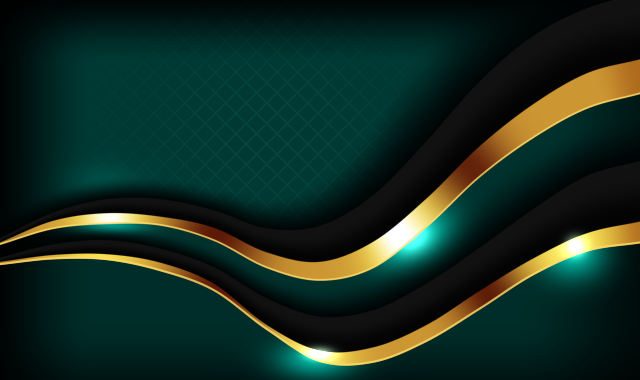
Reproduce this background procedurally as a Shadertoy shader.

```glsl
// Two black satin waves with polished gold hems sweep over a dark teal backdrop.
// Each edge is a smooth spline of heights; signed distances to the edges give
// layers, shadows and rims, while bumps along each hem give the metal its shine.

const float ASPECT = 1.684;      // design width in units of height
const int LAST = 12;             // index of the last spline knot

const vec3 TEAL   = vec3(0.0, 0.225, 0.205);
const vec3 NIGHT  = vec3(0.002, 0.010, 0.010);
const vec3 GLOW   = vec3(0.0, 0.78, 0.70);
const vec3 GOLD   = vec3(0.80, 0.59, 0.20);
const vec3 BRONZE = vec3(0.36, 0.10, 0.025);
const vec3 YELLOW = vec3(1.0, 0.93, 0.32);
const vec3 RIM    = vec3(1.0, 0.86, 0.42);

// Edge heights at equal steps from left to right
const float UPPER_CREST[13] = float[13](.373, .441, .476, .476, .447, .399, .406, .487, .629, .787, .906, .978, 1.018);
const float UPPER_HEM[13]   = float[13](.362, .419, .439, .430, .401, .336, .311, .364, .478, .616, .726, .807, .844);
const float UPPER_BASE[13]  = float[13](.355, .397, .410, .406, .366, .294, .261, .294, .401, .533, .636, .713, .752);
const float LOWER_CREST[13] = float[13](.322, .357, .368, .346, .298, .215, .167, .184, .254, .349, .450, .537, .577);
const float LOWER_HEM[13]   = float[13](.311, .329, .331, .309, .254, .145, .077, .086, .145, .235, .320, .386, .417);
const float LOWER_BASE[13]  = float[13](.303, .318, .316, .287, .235, .132, .048, .046, .101, .186, .276, .338, .360);

// Catmull-Rom spline with straight extrapolation at both ends
float splineHeight(float x, float k[13]) {
    float u = clamp(x / ASPECT, 0.0, 1.0) * float(LAST);
    int i = min(int(u), LAST - 1);
    float t = u - float(i);
    float b = k[i], c = k[i + 1];
    float a = i > 0 ? k[max(i - 1, 0)] : 2.0 * b - c;
    float d = i < LAST - 1 ? k[min(i + 2, LAST)] : 2.0 * c - b;
    return b + 0.5 * t * (c - a + t * (2.0 * a - 5.0 * b + 4.0 * c - d
             + t * (3.0 * (b - c) + d - a)));
}

// x: signed distance above the edge, y: position of the nearest point along x
vec2 edgeSpace(vec2 p, float k[13]) {
    float e = 0.008;
    float x = clamp(p.x, e, ASPECT - e);
    float slope = (splineHeight(x + e, k) - splineHeight(x - e, k)) / (2.0 * e);
    float rise = p.y - splineHeight(p.x, k);
    float n = 1.0 + slope * slope;
    return vec2(rise / sqrt(n), p.x + rise * slope / n);
}

float below(float d, float px) { return 1.0 - smoothstep(-px, px, d); }

float bump(float x, float center, float width) {
    float t = (x - center) / width;
    return exp(-t * t);
}

float spot(vec2 p, vec2 center, vec2 size) {
    vec2 q = (p - center) / size;
    return exp(-dot(q, q));
}

// Metal tone along a hem, with two dark folds and two bright ones
vec3 metal(float s, vec2 folds, vec2 shines, vec2 whiteness) {
    vec3 col = mix(GOLD * 0.78, GOLD, smoothstep(0.0, 0.12, s));
    col = mix(col, GOLD * vec3(0.86, 0.72, 0.6), smoothstep(1.58, 1.69, s));
    col = mix(col, BRONZE, min(bump(s, folds.x, 0.12) + bump(s, folds.y, 0.085), 1.0));
    float first = bump(s, shines.x, 0.105), second = bump(s, shines.y, 0.105);
    col = mix(col, YELLOW, min(first + second, 1.0));
    float white = whiteness.x * bump(s, shines.x, 0.055) + whiteness.y * bump(s, shines.y, 0.055);
    return mix(col, vec3(1.0), min(white, 1.0));
}

// Black cloth, softly lit near its crest
vec3 satin(float fromCrest, float fromHem) {
    float across = clamp(fromHem / max(fromHem - fromCrest, 0.001), 0.0, 1.0);
    return vec3(0.012 + 0.055 * smoothstep(0.1, 0.8, across));
}

// Faint diamond lattice of thin diagonal lines
float lattice(vec2 p, float period, float px) {
    vec2 q = vec2(p.x + p.y, p.x - p.y) / period;
    vec2 d = abs(fract(q) - 0.5) * period;
    return 1.0 - smoothstep(0.0008, 0.0025 + px, min(d.x, d.y));
}

// Lay a wave over the scene: cast shadow, cloth, hem and fine rim
vec3 wave(vec3 col, float crest, float hem, float base, vec3 gold, float shade, float px) {
    col = mix(NIGHT, col, smoothstep(-0.15 * shade, shade, crest));
    col = mix(col, satin(crest, hem), below(crest, px));
    col = mix(col, gold, below(hem, px));
    float rim = 1.0 - smoothstep(0.001, 0.0025 + px, abs(base - 0.002));
    return mix(col, RIM, 0.8 * rim);
}

void mainImage(out vec4 fragColor, in vec2 fragCoord) {
    vec2 uv = fragCoord / iResolution.xy;
    vec2 p = uv * vec2(ASPECT, 1.0);
    float px = 0.8 / iResolution.y;

    // Backdrop with lattice and dim borders
    float border = smoothstep(-0.05, 0.26, p.x) * smoothstep(-0.04, 0.18, 1.0 - p.y);
    vec3 back = TEAL * border;
    back += vec3(0.02, 0.05, 0.045) * lattice(p, 0.054, px) * spot(p, vec2(0.70, 0.65), vec2(0.32, 0.25));
    back += GLOW * 0.10 * spot(p, vec2(0.27, 0.52), vec2(0.10, 0.05));

    // Upper wave
    float crest = edgeSpace(p, UPPER_CREST).x;
    float hem = edgeSpace(p, UPPER_HEM).x;
    vec2 base = edgeSpace(p, UPPER_BASE);
    vec3 gold = metal(base.y, vec2(0.56, 1.255), vec2(0.29, 1.07), vec2(0.95, 1.1));
    vec3 col = wave(back, crest, hem, base.x, gold, mix(0.06, 0.19, smoothstep(0.5, 1.2, p.x)), px);

    // Teal valley between the waves, lit under the bright folds
    vec3 valley = TEAL * 0.85 * smoothstep(0.02, 0.35, p.x) * (1.0 - 0.5 * smoothstep(1.45, 1.7, p.x));
    valley += GLOW * (0.85 * spot(p, vec2(1.09, 0.375), vec2(0.11, 0.085))
                    + 0.55 * spot(p, vec2(0.29, 0.405), vec2(0.09, 0.022)));
    valley += 0.5 * spot(p, vec2(1.08, 0.385), vec2(0.045));
    col = mix(col, valley, below(base.x, px));

    // Lower wave, kept under the upper hem
    float crest2 = edgeSpace(p, LOWER_CREST).x;
    float hem2 = edgeSpace(p, LOWER_HEM).x;
    vec2 base2 = edgeSpace(p, LOWER_BASE);
    vec3 gold2 = metal(base2.y, vec2(0.57, 1.30), vec2(0.83, 1.51), vec2(0.35, 0.2));
    gold2 = mix(gold2, YELLOW, 0.85 * bump(base2.y, 0.26, 0.12));
    vec3 lower = wave(col, crest2, hem2, base2.x, gold2, mix(0.045, 0.13, smoothstep(0.5, 1.3, p.x)), px);
    col = mix(col, lower, below(base.x, px));

    // Foreground teal with light spilling from the lower hem
    vec3 front = TEAL * 0.78 * smoothstep(-0.06, 0.25, p.x) * smoothstep(-0.14, 0.16, p.y);
    front *= 1.0 - 0.75 * smoothstep(1.35, 1.72, p.x);
    front += GLOW * (0.75 * spot(p, vec2(1.51, 0.335), vec2(0.085, 0.07))
                   + 0.70 * spot(p, vec2(0.83, 0.055), vec2(0.10, 0.05)));
    float rim2 = 1.0 - smoothstep(0.001, 0.0025 + px, abs(base2.x - 0.002));
    col = mix(col, mix(front, RIM, 0.8 * rim2), below(base2.x, px));

    // Small sparkles on the lower hem
    float sparkle = spot(p, vec2(1.515, 0.352), vec2(0.025)) + spot(p, vec2(0.84, 0.070), vec2(0.035, 0.016));
    col += vec3(0.7, 0.9, 0.75) * sparkle;
    fragColor = vec4(clamp(col, 0.0, 1.0), 1.0);
}
```
